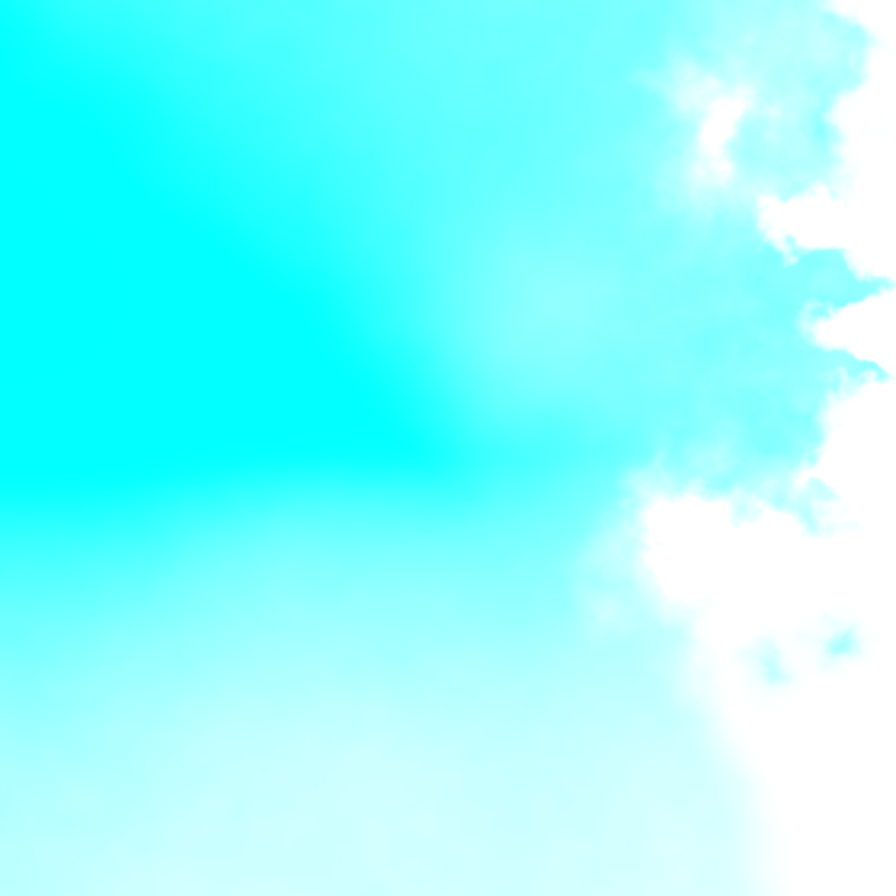
Reproduce this texture procedurally as a Shadertoy shader.

```glsl
// Draws a cyan sky wedge fading into pale haze, with a ragged white cloud bank on the right.

const vec2 WEDGE_POINT = vec2(0.10, 0.13);    // a point on the upper wedge edge, y down
const vec2 WEDGE_NORMAL = vec2(0.65, -0.76);  // direction in which the upper haze thickens
const float WEDGE_BEND = 0.065;
const float UPPER_HAZE = 0.55;
const float UPPER_DENSITY = 3.4;
const float LOWER_HAZE = 0.84;
const vec2 GLOW_CENTER = vec2(0.61, 0.375);
const float GLOW_AMOUNT = 0.24;
const float GLOW_RADIUS = 0.13;
const float BANK_RISE = 0.30;
const float EDGE_WARP = 0.075;
const float MOTTLE = 0.13;

// Soft puffs: center, radius, amount (negative opens a thin cyan gap)
const int PUFF_COUNT = 11;
const vec4 PUFFS[PUFF_COUNT] = vec4[](
    vec4(0.785, 0.09, 0.045, 0.22), vec4(0.815, 0.13, 0.035, 0.24),
    vec4(0.785, 0.19, 0.055, 0.24), vec4(0.900, 0.22, 0.035, 0.30),
    vec4(0.715, 0.55, 0.035, 0.30), vec4(0.755, 0.60, 0.040, 0.35),
    vec4(0.685, 0.65, 0.045, 0.14), vec4(0.840, 0.54, 0.070, 0.24),
    vec4(0.930, 0.72, 0.018, -0.24), vec4(0.860, 0.74, 0.024, -0.16),
    vec4(0.915, 0.13, 0.030, -0.14));

float hash(vec2 cell) {
    vec3 q = fract(vec3(cell.xyx) * 0.1031);
    q += dot(q, q.yzx + 33.33);
    return fract((q.x + q.y) * q.z);
}

float valueNoise(vec2 p) {
    vec2 cell = floor(p);
    vec2 f = fract(p);
    f = f * f * (3.0 - 2.0 * f);
    float low = mix(hash(cell), hash(cell + vec2(1.0, 0.0)), f.x);
    float high = mix(hash(cell + vec2(0.0, 1.0)), hash(cell + vec2(1.0)), f.x);
    return mix(low, high, f.y);
}

// Fractal noise centered on zero
float fbm(vec2 p) {
    float sum = 0.0;
    float gain = 0.5;
    for (int i = 0; i < 4; i++) {
        sum += gain * (valueNoise(p) - 0.5);
        p = mat2(1.6, 1.2, -1.2, 1.6) * p + 7.3;
        gain *= 0.5;
    }
    return sum;
}

float bump(float t, float center, float width) {
    float d = (t - center) / width;
    return exp(-d * d);
}

float softPositive(float t, float rounding) {
    return 0.5 * (t + sqrt(t * t + rounding * rounding));
}

float upperHaze(vec2 p) {
    float depth = dot(p - WEDGE_POINT, WEDGE_NORMAL) + 0.012 + 0.05 * fbm(p * 9.0);
    depth += WEDGE_BEND * smoothstep(0.33, 0.55, p.x);
    float haze = UPPER_HAZE * (1.0 - exp(-UPPER_DENSITY * softPositive(depth, 0.015)));
    float glow = GLOW_AMOUNT * bump(length(p - GLOW_CENTER), 0.0, GLOW_RADIUS);
    return haze + glow * smoothstep(-0.02, 0.14, depth);
}

float lowerHaze(vec2 p) {
    float inland = smoothstep(0.0, 0.35, p.x);
    float depth = p.y - mix(0.545, 0.508, inland) + 0.025 * fbm(p * 6.0);
    return LOWER_HAZE * (1.0 - exp(-softPositive(depth, 0.013) * mix(4.8, 7.5, inland)));
}

// Opacity of the solid white bank
float cloudBank(vec2 p) {
    float upper = 0.93 + 0.03 * bump(p.y, 0.07, 0.05);
    upper += 0.05 * bump(p.y, 0.31, 0.018) + 0.055 * bump(p.y, 0.42, 0.016);
    upper -= 0.03 * bump(p.y, 0.36, 0.025) + 0.04 * bump(p.y, 0.53, 0.03);
    float top = smoothstep(-0.022, 0.022, p.x - upper);

    // A bay cut into the upper bank
    float bay = smoothstep(0.20, 0.23, p.y) * smoothstep(0.29, 0.27, p.y);
    top = max(top, bay * smoothstep(0.82, 0.85, p.x));

    float lower = 0.75 + 0.10 * smoothstep(0.66, 0.98, p.y);
    float bottom = smoothstep(-0.042, 0.042, p.x - lower);
    float below = smoothstep(0.545, 0.585, p.y - 0.25 * (p.x - 0.8));
    return mix(top, bottom, below);
}

float puffs(vec2 p) {
    float sum = 0.0;
    for (int i = 0; i < PUFF_COUNT; i++) {
        sum += PUFFS[i].w * bump(length(p - PUFFS[i].xy), 0.0, PUFFS[i].z);
    }
    return sum;
}

void mainImage(out vec4 fragColor, in vec2 fragCoord) {
    vec2 p = fragCoord / iResolution.xy;
    p.y = 1.0 - p.y;

    // Ragged edges in the upper bank, calmer ones near the bottom
    vec2 ragged = vec2(fbm(p * 24.0), fbm(p * 24.0 + 31.0));
    vec2 warped = p + EDGE_WARP * ragged * mix(1.0, 0.25, smoothstep(0.65, 0.9, p.y));

    // Layer the two hazes, then lighten toward the bank
    float whiteness = 1.0 - (1.0 - upperHaze(p)) * (1.0 - lowerHaze(p));
    float nearBank = smoothstep(0.58, 0.95, p.x);
    whiteness += BANK_RISE * nearBank * (1.0 - whiteness);
    float billow = nearBank * smoothstep(0.75, 0.55, p.y);
    float mottle = fbm(p * 7.0) + 0.4 * fbm(p * 38.0);
    whiteness += MOTTLE * mottle * smoothstep(0.0, 0.2, whiteness) * (0.7 + 2.5 * billow);

    // Solid cloud and the puffs around it
    whiteness = mix(clamp(whiteness, 0.0, 1.0), 1.0, cloudBank(warped));
    whiteness += puffs(warped) * (1.0 + 2.5 * fbm(p * 20.0));

    fragColor = vec4(clamp(whiteness, 0.0, 1.0), 1.0, 1.0, 1.0);
}
```
